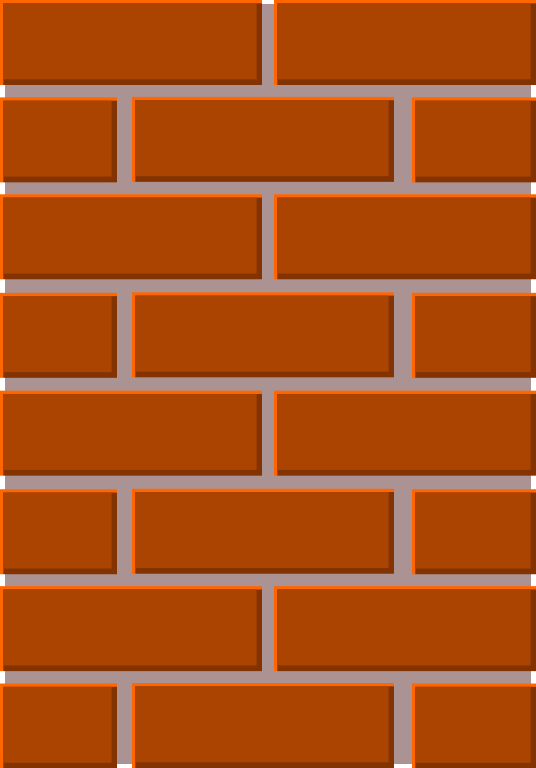
Give the GLSL for this pattern, as a Shadertoy shader.

```glsl
// Running-bond brick wall: eight courses of bevelled bricks on pale mortar.
#define WALL vec2(536.0, 768.0)   // wall size in design units
#define COURSES 8.0
#define BRICK_HEIGHT 85.0
#define HIGHLIGHT 3.3             // lit top and left edges
#define SHADOW vec2(5.4, 5.7)     // dark right and bottom edges
#define MORTAR_INSET vec2(5.0, 4.0)
#define SAG 0.9                   // slight unevenness of the courses
#define FACE_COLOR vec3(0.67, 0.267, 0.0)
#define LIT_COLOR vec3(1.0, 0.4, 0.0)
#define SHADE_COLOR vec3(0.51, 0.2, 0.005)
#define MORTAR_COLOR vec3(0.675, 0.576, 0.576)

// Antialiased coverage of an axis-aligned rectangle.
float rectMask(vec2 p, vec2 lo, vec2 hi, vec2 pixel) {
    vec2 m = clamp((p - lo) / pixel + 0.5, 0.0, 1.0)
           * clamp((hi - p) / pixel + 0.5, 0.0, 1.0);
    return m.x * m.y;
}

// Left and right ends of a brick; odd courses are offset with wider joints.
vec2 brickSpan(float column, bool offsetCourse) {
    vec2 span = offsetCourse
        ? vec2(280.0 * column - 148.0, 277.0 * column + 117.0)
        : vec2(0.0, 262.0) + 274.0 * column;
    return clamp(span, 0.0, WALL.x);
}

// Lit edges lie over the shaded edges, which surround the flat face.
vec3 paintBrick(vec3 color, vec2 p, vec2 lo, vec2 hi, vec2 pixel) {
    vec2 inner = lo + HIGHLIGHT;
    vec3 brick = mix(LIT_COLOR, SHADE_COLOR, rectMask(p, inner, hi + pixel, pixel));
    brick = mix(brick, FACE_COLOR, rectMask(p, inner, hi - SHADOW, pixel));
    return mix(color, brick, rectMask(p, lo, hi, pixel));
}

void mainImage(out vec4 fragColor, in vec2 fragCoord) {
    vec2 pixel = WALL / iResolution.xy;
    vec2 p = fragCoord * pixel;
    p.y = WALL.y - p.y;

    // Mortar bed, leaving a narrow white border behind the bricks
    vec3 color = mix(vec3(1.0), MORTAR_COLOR,
                     rectMask(p, MORTAR_INSET, WALL - MORTAR_INSET, pixel));

    // Course containing this point, split halfway through the joint
    float pitch = (WALL.y - BRICK_HEIGHT) / (COURSES - 1.0);
    float joint = pitch - BRICK_HEIGHT;
    float course = clamp(floor((p.y + 0.5 * joint) / pitch), 0.0, COURSES - 1.0);
    bool offsetCourse = mod(course, 2.0) > 0.5;
    float top = course * pitch - SAG * sin(6.28319 * course / (COURSES - 1.0));

    // Bricks along the course
    for (int i = 0; i < 3; i++) {
        vec2 span = brickSpan(float(i), offsetCourse);
        float drop = offsetCourse && i != 1 ? 0.5 : 0.0;
        vec2 lo = vec2(span.x, top + drop);
        vec2 hi = vec2(span.y, top + drop + BRICK_HEIGHT);
        if (hi.x > lo.x) color = paintBrick(color, p, lo, hi, pixel);
    }
    fragColor = vec4(color, 1.0);
}
```
